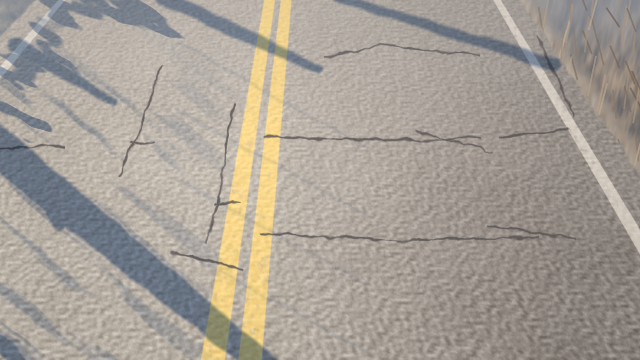
Give the GLSL for this texture, as a Shadertoy shader.

```glsl
// A sunlit, cracked asphalt road with painted lines, dry verges and long shadows.
// Strips, tapered capsules and noise-bent segments lay out the scene;
// embossed value noise gives the asphalt its grain.

float hash(vec2 p) {
    vec3 q = fract(p.xyx * 0.1031);
    q += dot(q, q.yzx + 33.33);
    return fract((q.x + q.y) * q.z);
}

float noise(vec2 p) {
    vec2 i = floor(p), f = fract(p);
    f = f * f * (3.0 - 2.0 * f);
    return mix(mix(hash(i), hash(i + vec2(1, 0)), f.x),
               mix(hash(i + vec2(0, 1)), hash(i + 1.0), f.x), f.y);
}

float fbm(vec2 p) {
    float sum = 0.0, amp = 0.5;
    for (int i = 0; i < 4; i++, amp *= 0.5) {
        sum += amp * noise(p);
        p = mat2(1.6, 1.2, -1.2, 1.6) * p + 7.3;
    }
    return sum;
}

// x: distance to the segment, y: position along it
vec2 segment(vec2 p, vec4 s) {
    vec2 d = s.zw - s.xy;
    float t = clamp(dot(p - s.xy, d) / dot(d, d), 0.0, 1.0);
    return vec2(length(p - s.xy - d * t), t);
}

// Painted band: left and right edges at the top, then at the bottom
float band(vec2 p, vec4 x, float aa) {
    vec2 e = mix(x.zw, x.xy, p.y);
    return smoothstep(-aa, aa, p.x - e.x) * smoothstep(-aa, aa, e.y - p.x);
}

// Tapered capsule with a soft edge
float bar(vec2 p, vec4 s, float ra, float rb) {
    vec2 d = segment(p, s);
    return 1.0 - smoothstep(-0.007, 0.007, d.x - mix(ra, rb, d.y));
}

// Noise drawn out along a direction
float streaks(vec2 p, vec2 dir, vec2 freq) {
    dir = normalize(dir);
    vec2 q = vec2(dot(p, dir), dot(p, vec2(-dir.y, dir.x))) * freq;
    return 0.7 * noise(q) + 0.3 * noise(q * 2.3 + 9.0);
}

float glow(vec2 p, vec2 centre, vec2 size) {
    vec2 q = (p - centre) / size;
    return exp(-dot(q, q));
}

vec3 asphalt(vec2 p) {
    vec3 c = mix(vec3(0.70, 0.665, 0.625), vec3(0.60, 0.57, 0.545), smoothstep(0.6, 1.7, p.x));
    c += 0.07 * glow(p, vec2(0.65, 0.62), vec2(0.55, 0.4));
    c -= 0.08 * glow(p, vec2(1.75, 0.05), vec2(0.6, 0.5));
    c += 0.05 * (fbm(p * 7.0) - 0.47);
    vec2 q = p * vec2(75, 95) * (1.0 + 0.5 * p.y);
    float relief = noise(q) - noise(q + vec2(-0.5, 0.6));
    return c + relief * mix(0.17, 0.07, p.y) + 0.05 * (noise(p * 250.0) - 0.5);
}

vec3 verge(vec2 p, float depth) {
    float tuft = streaks(p, vec2(0.25, 1), vec2(18, 75));
    vec3 c = mix(vec3(0.36, 0.36, 0.38), vec3(0.70, 0.62, 0.54), tuft);
    c = mix(c, vec3(0.54, 0.57, 0.62), 0.6 * smoothstep(0.78, 1.0, p.y));
    c = mix(vec3(0.76, 0.71, 0.66) - 0.2 * tuft, c, smoothstep(0.0, 0.07, depth));
    for (float k = 0.0; k < 60.0; k++) {
        float h = hash(vec2(k, 3.7));
        vec2 root = vec2(1.48, 0.5) + vec2(0.32, 0.48) * vec2(hash(vec2(k, 1.3)), hash(vec2(k, 8.1)));
        vec2 tip = root + vec2(0.07 * h - 0.035, 0.05 + 0.07 * h);
        float blade = 1.0 - smoothstep(0.001, 0.004, segment(p, vec4(root, tip)).x);
        c = mix(c, mix(vec3(0.38, 0.31, 0.26), vec3(0.78, 0.69, 0.58), h), 0.65 * blade);
    }
    return c;
}

float roadShade(vec2 p) {
    vec2 q = p + 0.008 * (vec2(noise(p * 22.0), noise(p * 22.0 + 40.0)) - 0.5);
    // Poles and trunks
    float s = bar(q, vec4(0.45, 1.01, 0.885, 0.808), 0.024, 0.011);
    s = max(s, bar(q, vec4(0.937, 1.007, 1.54, 0.82), 0.011, 0.018));
    s = max(s, bar(q, vec4(-0.03, 0.61, 0.74, -0.02), 0.056, 0.036));
    s = max(s, bar(q, vec4(0.046, 0.873, 0.317, 0.715), 0.025, 0.009));
    s = max(s, bar(q, vec4(0, 0.05, 0.07, -0.02), 0.025, 0.02));
    s = max(s, bar(q, vec4(0.147, 0.41, 0.168, 0.382), 0.016, 0.02));
    // Leaves above, fine twigs below
    float cover = glow(p, vec2(0.32, 0.99), vec2(0.34, 0.14)) + glow(p, vec2(0.05, 0.72), vec2(0.17, 0.15));
    float leaves = streaks(q, vec2(0.87, -0.45), vec2(10, 38)) + 0.55 * min(cover, 1.0);
    s = max(s, 0.9 * smoothstep(1.0, 1.13, leaves));
    float reach = (1.0 - smoothstep(0.25, 0.8, p.x)) * (1.0 - smoothstep(0.7, 0.95, p.y));
    s = max(s, 0.5 * reach * smoothstep(0.52, 0.78, streaks(q, vec2(0.75, -0.62), vec2(4, 40))));
    // Faint branches across the centre
    for (float y = 0.88; y > 0.3; y -= 0.19)
        s = max(s, 0.25 * bar(q, vec4(0.5, y, 1.02, y - 0.29), 0.005, 0.002));
    return s;
}

// Dark fissures of uneven width along bent segments
float fissures(vec2 p, vec4 s[9], float aa) {
    vec2 bent = p + 0.022 * (vec2(fbm(p * 25.0), fbm(p * 25.0 + 30.0)) - 0.47);
    float w = 0.001 + 0.0036 * noise(p * 45.0), c = 0.0;
    for (int i = 0; i < 9; i++)
        c = max(c, 1.0 - smoothstep(w - aa, w + aa, segment(bent, s[i]).x));
    return c;
}

void mainImage(out vec4 fragColor, in vec2 fragCoord) {
    vec2 p = fragCoord / iResolution.y;
    float aa = 1.0 / iResolution.y;
    vec3 col = asphalt(p), grain = 0.5 * (col - 0.66);
    vec4 across[9] = vec4[9](vec4(0.736, 0.618, 1.11, 0.609), vec4(1.11, 0.609, 1.33, 0.618),
        vec4(1.157, 0.634, 1.37, 0.58), vec4(1.39, 0.62, 1.574, 0.64), vec4(0.725, 0.352, 1.09, 0.331),
        vec4(1.09, 0.331, 1.493, 0.34), vec4(1.354, 0.375, 1.6, 0.333), vec4(0.9, 0.838, 1.053, 0.873),
        vec4(1.053, 0.873, 1.33, 0.845));
    vec4 along[9] = vec4[9](vec4(0.451, 0.819, 0.382, 0.618), vec4(0.382, 0.618, 0.331, 0.514),
        vec4(0.37, 0.606, 0.428, 0.606), vec4(0.65, 0.708, 0.606, 0.444), vec4(0.606, 0.444, 0.574, 0.324),
        vec4(0.597, 0.435, 0.664, 0.442), vec4(0, 0.59, 0.181, 0.59), vec4(0.475, 0.3, 0.676, 0.248),
        vec4(1.493, 0.896, 1.597, 0.676));
    float cracks = max(fissures(p, across, aa), fissures(p, along, aa));

    // Worn paint
    float wear = 0.93 - 0.3 * smoothstep(0.55, 0.8, fbm(p * 60.0));
    float yellow = band(p, vec4(0.734, 0.764, 0.558, 0.625), aa) + band(p, vec4(0.78, 0.81, 0.662, 0.727), aa);
    float white = band(p, vec4(1.37, 1.391, 1.947, 1.998), aa) + band(p, vec4(0.162, 0.181, -0.713, -0.641), aa);
    col = mix(col, vec3(0.95, 0.83, 0.53) + grain, yellow * wear);
    col = mix(col, vec3(0.88, 0.86, 0.83) + grain, white * wear);
    col = mix(col, vec3(0.33, 0.31, 0.31), 0.8 * cracks);
    col *= mix(vec3(1), vec3(0.56, 0.65, 0.78), roadShade(p));

    // Verges with ragged edges
    float ragged = 0.04 * (fbm(p * 22.0) - 0.47);
    float right = p.x - 2.122 + 0.675 * p.y + ragged, left = p.y - 0.9 - p.x + ragged;
    if (right > -0.01) col = mix(col, verge(p, right), smoothstep(-0.006, 0.006, right));
    vec3 sand = mix(vec3(0.42, 0.46, 0.52), vec3(0.72, 0.68, 0.63), fbm(p * 45.0));
    col = mix(col, sand, smoothstep(-0.006, 0.006, left));
    // Distant haze
    col = mix(col, vec3(0.70, 0.71, 0.73), 0.12 * smoothstep(0.6, 1.0, p.y));
    fragColor = vec4(col, 1.0);
}
```
